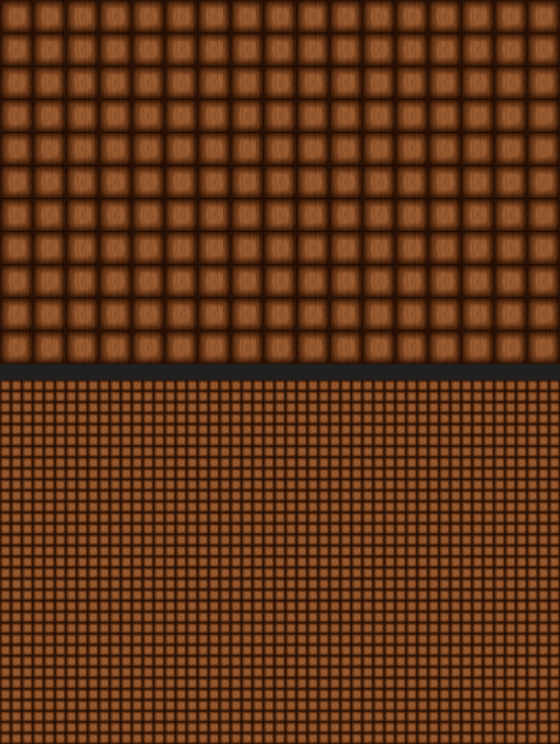
Top, the tile; bottom, the same tile 3 across and 3 down.
Write a Shadertoy shader that draws this pattern.

```glsl
// Square cushions of stained wood in a 17 by 11 grid, identical in every cell.
// A rounded-square distance drives a soft brown ramp from dark rim to warm
// centre; wrapping noise adds fine vertical grain, streaks and sparse pores.

const vec2 GRID = vec2(17.0, 11.0);
const float SEAM_HALF_WIDTH = 0.012;
const float ROUNDNESS = 4.0;
const vec3 SEAM_COLOUR = vec3(0.09, 0.03, 0.01);

float hash(vec2 p) {
    vec3 q = fract(vec3(p.xyx) * vec3(0.1031, 0.1030, 0.0973));
    q += dot(q, q.yzx + 33.33);
    return fract((q.x + q.y) * q.z);
}

// Value noise on the unit cell, wrapping after a whole number of steps.
float wrapNoise(vec2 uv, vec2 period, float seed) {
    vec2 p = uv * period;
    vec2 i = floor(p);
    vec2 f = fract(p);
    f = f * f * (3.0 - 2.0 * f);
    vec2 a = mod(i, period) + seed;
    vec2 b = mod(i + 1.0, period) + seed;
    return mix(mix(hash(a), hash(vec2(b.x, a.y)), f.x),
               mix(hash(vec2(a.x, b.y)), hash(b), f.x), f.y);
}

// Depth inside a rounded square: 0 at the sides, 1 at the centre.
float cushionDepth(vec2 uv) {
    vec2 q = pow(abs(uv * 2.0 - 1.0), vec2(ROUNDNESS));
    return max(1.0 - pow(q.x + q.y, 1.0 / ROUNDNESS), 0.0);
}

// Brown ramp; level runs from 0 (darkest) to 5 (lightest).
vec3 woodRamp(float level) {
    vec3 c = vec3(0.14, 0.05, 0.02);
    c = mix(c, vec3(0.21, 0.09, 0.02), clamp(level, 0.0, 1.0));
    c = mix(c, vec3(0.27, 0.13, 0.04), clamp(level - 1.0, 0.0, 1.0));
    c = mix(c, vec3(0.36, 0.18, 0.07), clamp(level - 2.0, 0.0, 1.0));
    c = mix(c, vec3(0.46, 0.25, 0.11), clamp(level - 3.0, 0.0, 1.0));
    return mix(c, vec3(0.57, 0.335, 0.175), clamp(level - 4.0, 0.0, 1.3));
}

// Centred variation from fine upright grain, streaks and short fibres.
float woodGrain(vec2 uv) {
    float fine = wrapNoise(uv, vec2(23.0, 2.0), 7.0) - 0.5;
    float streak = wrapNoise(uv, vec2(11.0, 1.0), 31.0) - 0.5;
    float fibre = wrapNoise(uv, vec2(17.0, 6.0), 53.0) - 0.5;
    return fine * 0.6 + streak * 0.25 + fibre * 0.45;
}

// Sparse, upright dark flecks.
float woodPores(vec2 uv) {
    return smoothstep(0.85, 1.0, wrapNoise(uv, vec2(19.0, 9.0), 83.0));
}

// Antialiased seam around a cell side; blur is the pixel size in cell units.
float seamMask(float offset, float blur) {
    float d = min(offset, 1.0 - offset);
    return 1.0 - smoothstep(SEAM_HALF_WIDTH - 0.5 * blur,
                            SEAM_HALF_WIDTH + 0.5 * blur, d);
}

void mainImage(out vec4 fragColor, in vec2 fragCoord) {
    vec2 uv = fract(fragCoord / iResolution.xy * GRID);
    vec2 pixel = GRID / iResolution.xy;

    // Shading from the rim, with grain and pores shifting the level.
    float level = min(0.6 + 6.9 * pow(cushionDepth(uv), 0.72), 5.1);
    level += woodGrain(uv) - 0.6 * woodPores(uv);

    // Faint plank joint beside the right rim.
    float joint = 1.0 - smoothstep(0.01, 0.04, abs(uv.x - 0.92));
    vec3 colour = woodRamp(level - 0.4 * joint);

    float seam = max(0.45 * seamMask(uv.x, pixel.x), seamMask(uv.y, pixel.y));
    fragColor = vec4(mix(colour, SEAM_COLOUR, 0.75 * seam), 1.0);
}
```
